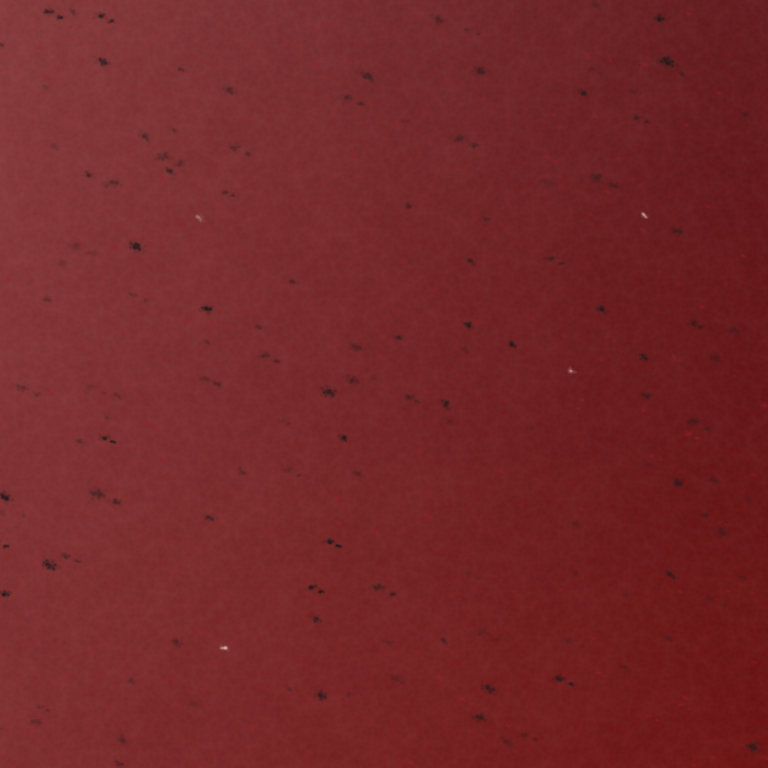
Write a Shadertoy shader that draws this texture.

```glsl
// Dark red painted sheet with a soft light falloff, fine grain and scattered chips.
#define TOP_LEFT vec3(0.530, 0.235, 0.240)
#define TOP_RIGHT vec3(0.405, 0.122, 0.135)
#define BOTTOM_LEFT vec3(0.500, 0.185, 0.190)
#define BOTTOM_RIGHT vec3(0.440, 0.095, 0.095)
#define CHIP_COLOR vec3(0.150, 0.100, 0.105)
#define RED_FLECK_COLOR vec3(0.600, 0.120, 0.165)
#define GLINT_COLOR vec3(0.850, 0.700, 0.700)
#define CHIP_SIZE 0.0125
#define CHIP_TILT -0.3
#define GRAIN_SCALE 62.0
#define GRAIN_STRENGTH 0.044
#define MOTTLE_STRENGTH 0.008

vec3 hash3(vec2 p) {
    vec3 q = fract(p.xyx * vec3(0.1031, 0.1030, 0.0973));
    q += dot(q, q.yxz + 33.33);
    return fract((q.xxy + q.yzz) * q.zyx);
}

// Distance to the nearest jittered cell point, roughly centred on zero
float cellNoise(vec2 p) {
    vec2 cell = floor(p);
    float nearest = 4.0;
    for (int y = -1; y <= 1; y++)
    for (int x = -1; x <= 1; x++) {
        vec2 id = cell + vec2(x, y);
        vec2 offset = id + hash3(id + 7.0).xy - p;
        nearest = min(nearest, dot(offset, offset));
    }
    return sqrt(nearest) - 0.45;
}

// Tilted ellipse with a ragged edge: a dark core in a faint wide halo
float blob(vec2 p, float angle, float radius, float ragged) {
    float c = cos(angle), s = sin(angle);
    vec2 q = vec2(c * p.x + s * p.y, c * p.y - s * p.x);
    float d = length(q * vec2(1.0, 1.7)) / radius + ragged;
    float core = 1.0 - smoothstep(0.05, 0.75, d);
    float halo = 1.0 - smoothstep(0.2, 1.3, d);
    return mix(halo, core, 0.6);
}

// Scattered specks: at most one per cell, some with a smaller companion
float specks(vec2 uv, float cells, float chance, float size, float seed) {
    vec2 cell = floor(uv * cells);
    float ragged = 0.75 * cellNoise(uv * 150.0 + seed);
    float cover = 0.0;
    for (int y = -1; y <= 1; y++)
    for (int x = -1; x <= 1; x++) {
        vec2 id = cell + vec2(x, y);
        vec3 place = hash3(id + seed);
        vec3 form = hash3(id + seed + 51.7);
        if (place.z > chance) continue;
        vec2 p = uv - (id + place.xy) / cells;
        float radius = size * mix(0.65, 1.15, form.x * form.x);
        float angle = CHIP_TILT + 0.9 * (form.y - 0.5);
        float speck = blob(p, angle, radius, ragged);
        vec2 trail = size * vec2(1.2, -0.55) * (0.6 + form.x);
        float companion = blob(p - trail, angle, radius * 0.7, ragged);
        speck = max(speck, companion * step(0.7, form.y));
        cover = max(cover, speck * mix(0.4, 1.0, form.z));
    }
    return cover;
}

void mainImage(out vec4 fragColor, in vec2 fragCoord) {
    vec2 uv = fragCoord / iResolution.xy;

    // Light falloff across the sheet, with a dim patch at the right
    vec3 color = mix(mix(BOTTOM_LEFT, BOTTOM_RIGHT, uv.x),
                     mix(TOP_LEFT, TOP_RIGHT, uv.x), uv.y);
    vec2 dim = (uv - vec2(0.92, 0.55)) * vec2(2.6, 2.2);
    color -= vec3(0.022, 0.016, 0.016) * exp(-dot(dim, dim));

    // Broad mottling in brightness
    float mottle = sin(uv.x * 17.0 + 2.0 * sin(uv.y * 11.0))
                 * sin(uv.y * 19.0 + 2.0 * sin(uv.x * 13.0));
    color += MOTTLE_STRENGTH * (0.5 * mottle + 1.5 * cellNoise(uv * 24.0 + 5.0));

    // Fine grain: brightness in two sizes and a separate shift towards red
    float grain = 0.5 * cellNoise(uv * GRAIN_SCALE)
                + 0.5 * cellNoise(uv * GRAIN_SCALE * 2.3 + 19.0);
    float redness = cellNoise(uv * GRAIN_SCALE * 1.3 + 71.0);
    color += GRAIN_STRENGTH * (grain * vec3(0.9, 0.8, 0.8)
                             + redness * vec3(0.3, -0.3, -0.2));

    // Red flecks, dark chips and a few pale glints
    color = mix(color, RED_FLECK_COLOR, 0.5 * specks(uv, 24.0, 0.4, 0.007, 11.0));
    color = mix(color, CHIP_COLOR, 0.45 * specks(uv, 15.0, 0.28, 0.011, 83.0));
    color = mix(color, CHIP_COLOR, specks(uv, 14.0, 0.36, CHIP_SIZE, 37.0));
    color = mix(color, GLINT_COLOR, specks(uv, 7.0, 0.11, 0.009, 140.0));

    fragColor = vec4(color, 1.0);
}
```
